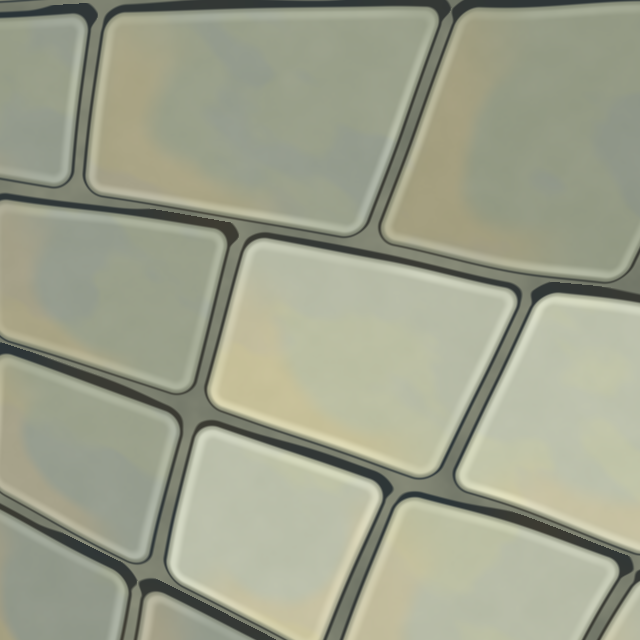
A WebGL 2 fragment shader for this texture:

```glsl
#version 300 es
precision highp float;

uniform vec2 u_resolution;
out vec4 fragColor;

const float STONE_WIDTH = 0.42;
const float FAN = 0.2;

float hash(vec2 p) {
    return fract(sin(dot(p, vec2(127.1, 311.7))) * 43758.5453);
}

float noise(vec2 p) {
    vec2 i = floor(p);
    vec2 f = fract(p);
    f = f * f * (3.0 - 2.0 * f);
    return mix(mix(hash(i), hash(i + vec2(1, 0)), f.x),
               mix(hash(i + vec2(0, 1)), hash(i + vec2(1, 1)), f.x), f.y);
}

float fbm(vec2 p) {
    float sum = 0.0;
    float amp = 0.5;
    for (int i = 0; i < 4; i++) {
        sum += amp * noise(p);
        p = p * 2.03 + 7.1;
        amp *= 0.5;
    }
    return sum;
}

float roundedBox(vec2 p, vec2 halfSize, float radius) {
    vec2 q = abs(p) - halfSize + radius;
    return length(max(q, 0.0)) + min(max(q.x, q.y), 0.0) - radius;
}

// Column coordinate of a vertical joint within its course
float jointAt(float col, float row) {
    float stagger = 0.45 * mod(floor(row / 3.0), 2.0);
    return col + stagger + 0.24 * (hash(vec2(col, row) + 3.7) - 0.4);
}

// Courses fan out to the right and tilt more steeply downwards
vec2 courseCoords(vec2 p, out float rowHeight) {
    rowHeight = 0.247 + 0.17 * p.x;
    float v = (p.y - 0.289 - 0.17 * p.x) / rowHeight;
    float stretch = v < 0.0 ? 0.88 : 1.0;
    rowHeight *= 0.95 / stretch;
    v *= stretch;
    return vec2((p.x + 0.05) * exp(FAN * v) / STONE_WIDTH, v);
}

// Cool worn centre with a warm crescent; place runs from -1 to 1
vec3 stoneColor(vec2 p, vec2 place, vec2 id, float lit) {
    float seed = hash(id + 9.2);
    vec2 wobble = 0.35 * (vec2(fbm(p * 5.0 + seed), fbm(p * 5.0 + 20.0)) - 0.47);
    vec2 q = place + wobble;
    float angle = mix(2.55, 2.3 - 1.6 * step(0.6, seed), lit);
    vec2 warmSide = vec2(cos(angle), sin(angle));
    float ellipse = length((q - vec2(0.12, -0.05)) * vec2(1.0, 0.92));
    float warm = smoothstep(0.56, 0.76, ellipse) * smoothstep(-0.15, 0.5, dot(q, warmSide));
    warm *= 1.0 - 0.6 * smoothstep(0.8, 1.0, max(abs(place.x), abs(place.y)));

    vec3 cool = mix(vec3(0.585, 0.61, 0.54), vec3(0.735, 0.75, 0.655), lit);
    vec3 tan_ = mix(vec3(0.655, 0.63, 0.515), vec3(0.785, 0.755, 0.61), lit);
    vec3 color = mix(cool, tan_, 0.85 * warm);

    // Broad translucent strokes and faint mottling
    float stroke = smoothstep(0.45, 0.53, fbm(mat2(0.8, -0.6, 0.6, 0.8) * p * vec2(4.0, 7.0) + id));
    color += (stroke - 0.5) * vec3(0.018, 0.014, -0.014);
    color += (fbm(p * 24.0) - 0.47) * vec3(0.03, 0.025, 0.03);
    return color + 0.03 * (seed - 0.5);
}

vec3 jointColor(vec2 p, float shadow) {
    vec3 mortar = mix(vec3(0.41, 0.43, 0.38), vec3(0.57, 0.58, 0.50), fbm(p * 14.0));
    vec3 dark = mix(vec3(0.15, 0.19, 0.21), vec3(0.23, 0.22, 0.18), noise(p * 6.0));
    return mix(mortar, dark, shadow);
}

void main() {
    vec2 p = gl_FragCoord.xy / u_resolution;
    p.y = 1.0 - p.y;
    float soft = max(0.0022, 1.0 / u_resolution.y);
    p += 0.014 * (vec2(noise(p * 5.0), noise(p * 5.0 + 31.0)) - 0.5);

    // Locate the stone
    float rowHeight;
    vec2 c = courseCoords(p, rowHeight);
    float row = floor(c.y);
    float col = floor(c.x);
    if (c.x < jointAt(col, row)) col -= 1.0;
    else if (c.x >= jointAt(col + 1.0, row)) col += 1.0;
    vec2 id = vec2(col, row);

    // Distances to the left, right, top and bottom of its cell
    float colScale = STONE_WIDTH * exp(-FAN * c.y);
    float left = (c.x - jointAt(col, row)) * colScale;
    float right = (jointAt(col + 1.0, row) - c.x) * colScale;
    float top = (c.y - row) * rowHeight;
    float bottom = (row + 1.0 - c.y) * rowHeight;

    // Slightly turned rounded slab, leaving a wider gap above
    vec2 local = 0.5 * vec2(left - right, top - bottom);
    vec2 halfSize = 0.5 * vec2(left + right, top + bottom);
    float turn = 0.05 * (hash(id + 1.3) - 0.5);
    vec2 turned = local + turn * vec2(-local.y, local.x) - vec2(0.001, 0.004);
    float d = roundedBox(turned, halfSize - vec2(0.012, 0.0125), 0.03);

    // Shadow hugs the upper edge and thins along the sides
    float topEdge = smoothstep(0.04, 0.016, top);
    float lowEdge = smoothstep(0.04, 0.012, bottom);
    float taper = smoothstep(0.2, 0.75, noise(p * 6.0 + id * 5.0));
    float reach = mix(0.0045, 0.009 + 0.011 * taper, topEdge) * (1.0 - 0.45 * lowEdge);
    float shadow = 1.0 - smoothstep(reach - soft, reach + soft, d);
    vec3 joint = jointColor(p, 0.95 * shadow);

    // Pale worn rim over a dull lower bevel
    float lit = row < -1.5 || (row >= 0.0 && col >= max(1.0, row)) ? 1.0 : 0.0;
    vec3 stone = stoneColor(p, local / halfSize, id, lit);
    float rim = smoothstep(-0.022, -0.010, d) * (1.0 - smoothstep(-0.008, -0.002, d));
    stone += 0.085 * rim * (0.4 + noise(p * 9.0 + 4.0)) * (1.0 - 0.4 * topEdge);
    float bevel = smoothstep(-0.009, -0.001, d);
    stone = mix(stone, vec3(0.46, 0.48, 0.41), bevel * (0.35 + 0.3 * lowEdge));

    float cover = 1.0 - smoothstep(-soft, soft, d);
    fragColor = vec4(mix(joint, stone, cover), 1.0);
}
```
